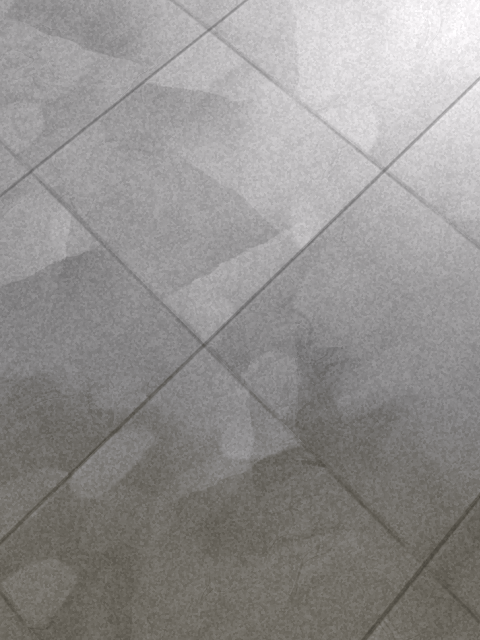
Write a WebGL 2 fragment shader that draws this texture.

```glsl
#version 300 es
precision highp float;
uniform vec2 u_resolution;
out vec4 fragColor;

vec2 hash2(vec2 p) {
  vec3 q = fract(p.xyx * vec3(0.1031, 0.1030, 0.0973));
  q += dot(q, q.yzx + 33.33);
  return fract((q.xx + q.yz) * q.zy);
}

// Layered sines, roughly -1 to 1
float waves(vec2 p) {
  float sum = 0.0, amp = 0.5;
  for (int i = 0; i < 5; i++) {
    p = mat2(1.36, 1.02, -1.02, 1.36) * p + 2.3;
    sum += amp * sin(p.x + 1.6 * sin(p.y * 0.8));
    amp *= 0.6;
  }
  return sum;
}

// Cellular noise: random tone of each softly bounded cell
float cells(vec2 p, float sharpness) {
  vec2 base = floor(p);
  float toneSum = 0.0, weightSum = 1e-9;
  for (int j = -1; j <= 1; j++)
    for (int i = -1; i <= 1; i++) {
      vec2 id = base + vec2(i, j);
      vec2 rnd = hash2(id + 71.0);
      vec2 d = id + rnd - p;
      float weight = exp(-sharpness * dot(d, d));
      toneSum += weight * fract(rnd.x * 7.3 + rnd.y * 3.1);
      weightSum += weight;
    }
  return toneSum / weightSum;
}

// Floor plane seen at a slant: one unit per tile
vec2 tileSpace(vec2 p) {
  mat3 view = mat3(0.2368, -0.3199, -0.1061,
                   0.3113, 0.3164, 0.0996,
                   0.0495, 0.7331, 1.0);
  vec3 q = inverse(view) * vec3(p, 1.0);
  return q.xy / q.z;
}

// Broad trowelled patches: edge centre, facing angle, strength
float patches(vec2 p, vec2 tile) {
  vec4 facets[10] = vec4[10](
    vec4(0.36, 0.59, -1.06, 0.075), vec4(0.27, 0.865, -1.75, -0.075),
    vec4(0.395, 0.33, 3.2, 0.05), vec4(0.37, 0.265, -1.1, -0.045),
    vec4(0.463, 0.38, 0.0, -0.045), vec4(0.105, 0.63, 2.9, 0.05),
    vec4(0.06, 0.575, -1.2, -0.07), vec4(0.11, 0.935, 1.2, -0.07),
    vec4(0.36, 0.70, 0.9, 0.05), vec4(0.466, 0.89, 0.1, 0.045));
  float ragged = 0.006 * waves(p * 14.0) + 0.003 * waves(p * 45.0);
  float sum = 0.0;
  for (int i = 0; i < 10; i++) {
    vec4 f = facets[i];
    vec2 dir = vec2(cos(f.z), sin(f.z)), d = p - f.xy;
    float depth = dot(d, dir) + ragged;
    float along = dot(d, vec2(-dir.y, dir.x));
    float fade = exp(-130.0 * depth * depth - 5000.0 * pow(abs(along), 4.0));
    float sameTile = float(floor(tileSpace(f.xy)) == tile);
    sum += f.w * fade * smoothstep(-0.001, 0.002, depth) * sameTile;
  }
  return sum;
}

void main() {
  vec2 p = gl_FragCoord.xy / u_resolution.y;
  vec2 uv = tileSpace(p);
  vec2 tile = floor(uv), soft = 0.7 * fwidth(uv);
  vec2 seed = hash2(tile + 40.0);

  // Window light from the upper right
  vec2 toGlow = p - vec2(0.75, 0.98);
  float light = mix(0.43, 0.70, smoothstep(0.0, 1.05, p.y));
  light += 0.20 * (p.x - 0.3) * p.y * p.y + 0.19 * exp(-10.0 * dot(toGlow, toGlow));

  // Clouded stone, different in each tile
  vec2 q = p + seed * 9.0;
  vec2 warp = 0.04 * vec2(waves(q * 4.0), waves(q * 4.0 + 7.0));
  vec2 grain = mat2(0.85, -0.53, 0.53, 0.85) * q;
  float stone = 0.022 * waves(q * 5.0 + warp * 20.0) + 0.025 * (seed.x - 0.5);
  float flakes = cells((grain + warp) * vec2(5.0, 9.0), 110.0) - 0.5;
  stone += 0.075 * flakes * smoothstep(-0.5, 0.5, waves(q * 6.0 + 5.0));
  stone += patches(p, tile);

  // Slanted clefts: soft relief with sparse, thin, broken cracks
  float relief = waves(grain * vec2(18.0, 60.0) + warp * 60.0);
  float rough = smoothstep(-0.2, 0.7, waves(q * 7.0 + 3.0));
  float crack = waves(grain * vec2(8.0, 22.0) + warp * 50.0);
  float thin = 1.0 - smoothstep(0.0, 0.09, abs(crack));
  stone += 0.018 * relief * rough - 0.035 * thin * rough * rough;
  stone += 0.018 * rough * (1.0 - smoothstep(0.0, 0.09, abs(crack - 0.13)));

  // Fine speckle
  stone += 0.075 * (cells(p * 310.0, 12.0) - 0.5);
  stone += 0.022 * (cells(p * 140.0 + 9.0, 9.0) - 0.5);

  // Joints: crisp rising lines, wider and fainter falling ones
  vec2 offset = fract(uv + 0.5) - 0.5;
  vec2 halfWidth = vec2(0.006, 0.0095);
  vec2 joint = 1.0 - smoothstep(halfWidth - soft, halfWidth + soft, abs(offset));
  float lip = 1.0 - smoothstep(0.002, 0.002 + soft.y * 2.0, abs(offset.y + 0.007));
  float wear = 0.8 + 0.4 * waves(p * 12.0);
  float shade = (light + stone) * (1.0 - 0.23 * joint.x);
  shade *= 1.0 - wear * (0.09 * joint.y + 0.10 * lip);
  shade += 0.02 * (1.0 - smoothstep(0.002, 0.007, abs(offset.x - 0.014)));

  // Cool highlights, warm brown shadows
  float cool = smoothstep(0.38, 0.53, mix(light, shade, 0.4));
  vec3 tint = mix(vec3(1.02, 0.975, 0.87), vec3(1.0, 0.99, 0.998), cool);
  fragColor = vec4(clamp(shade * tint, 0.0, 1.0), 1.0);
}
```
